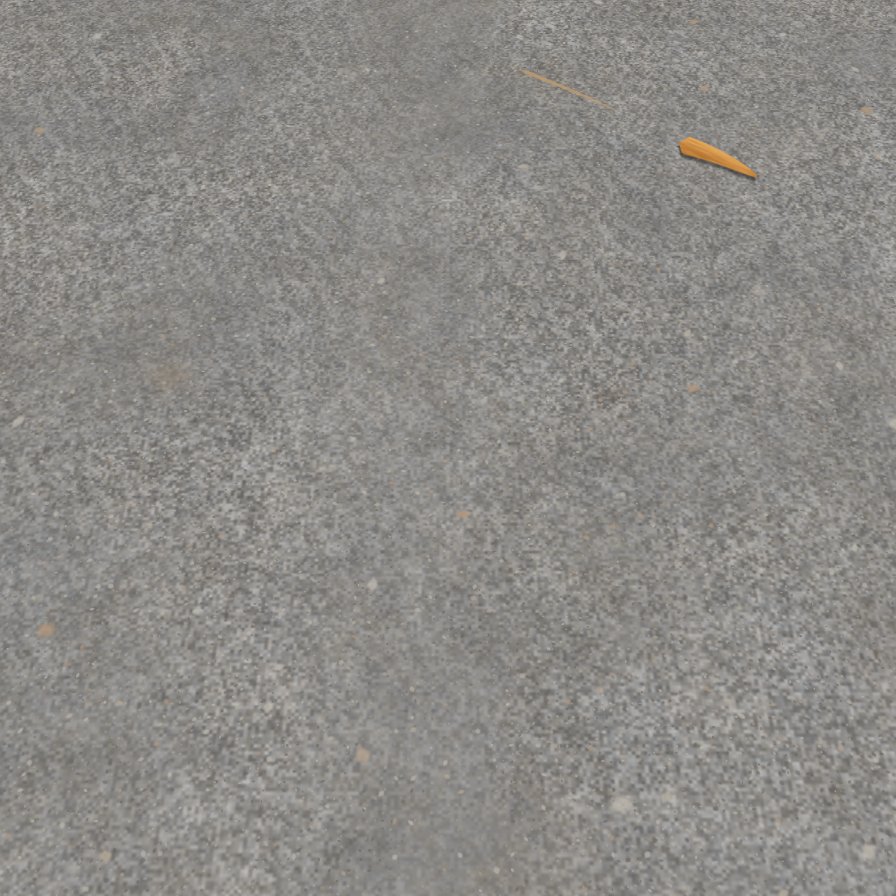
Reproduce this texture procedurally as a Shadertoy shader.

```glsl
// Worn grey asphalt receding upward, with pale grit, a dry leaf and a thin straw.

const vec3 ASPHALT = vec3(0.550, 0.542, 0.530);
const vec3 PALE_CHIP = vec3(0.75, 0.73, 0.69);
const vec3 TAN_CHIP = vec3(0.70, 0.59, 0.48);
const vec3 PIT = vec3(0.40, 0.385, 0.375);
const vec3 STAIN = vec3(0.53, 0.46, 0.39);
const vec3 LEAF_LIGHT = vec3(0.88, 0.65, 0.35);
const vec3 LEAF_DARK = vec3(0.69, 0.43, 0.17);
const vec3 STRAW = vec3(0.74, 0.61, 0.44);
const float HORIZON = 2.2;

float hash(vec2 p) {
    return fract(sin(dot(p, vec2(12.9898, 78.233))) * 43758.5453);
}

float noise(vec2 p) {
    vec2 i = floor(p), f = fract(p);
    f = f * f * (3.0 - 2.0 * f);
    float low = mix(hash(i), hash(i + vec2(1, 0)), f.x);
    float high = mix(hash(i + vec2(0, 1)), hash(i + vec2(1, 1)), f.x);
    return mix(low, high, f.y);
}

float fbm(vec2 p) {
    float sum = 0.0, weight = 0.5;
    for (int i = 0; i < 4; i++) {
        sum += weight * noise(p);
        p = mat2(1.6, 1.2, -1.2, 1.6) * p + 7.3;
        weight *= 0.5;
    }
    return sum / 0.9375;
}

mat2 rotation(float angle) {
    float c = cos(angle), s = sin(angle);
    return mat2(c, s, -s, c);
}

// One rough, randomly turned stone per cell: x = coverage, y = random tone
vec2 stones(vec2 p, float share, float size, float seed) {
    vec2 cell = floor(p), id = cell + seed;
    vec2 centre = 0.35 + 0.3 * vec2(hash(id + 3.1), hash(id + 8.7));
    vec2 q = rotation(6.283 * hash(id + 5.3)) * (fract(p) - centre);
    q.y *= 1.0 + 0.8 * hash(id + 2.9);
    float radius = size * mix(0.45, 1.0, hash(id + 6.1));
    float d = mix(length(q), abs(q.x) + abs(q.y), 0.4) - radius;
    float present = step(hash(id), share);
    return vec2(present * (1.0 - smoothstep(-0.5 * radius, 0.4 * radius, d)), hash(id + 4.4));
}

vec3 addStones(vec3 color, vec2 layer, float opacity) {
    vec3 stone = mix(PALE_CHIP, TAN_CHIP, smoothstep(0.55, 0.95, layer.y));
    return mix(color, stone, opacity * layer.x);
}

// Position along (x, 0..1) and across (y, canvas units) the line from a to b
vec2 alongLine(vec2 p, vec2 a, vec2 b) {
    vec2 axis = b - a, q = p - a;
    return vec2(dot(q, axis) / dot(axis, axis), (axis.x * q.y - axis.y * q.x) / length(axis));
}

// Coverage of a bent strip, tapering at both ends
float strip(vec2 q, float halfWidth, float bend, float blur) {
    float t = clamp(q.x, 0.0, 1.0);
    float taper = smoothstep(0.0, 0.12, t) * sqrt(1.0 - t);
    float d = abs(q.y + bend * sin(3.1416 * t)) - halfWidth * taper;
    float inside = step(0.0, q.x) * step(q.x, 1.0);
    return inside * (1.0 - smoothstep(-blur, blur, d));
}

vec3 asphalt(vec2 uv, vec2 ground) {
    float patches = fbm(ground * 5.0) - 0.5;
    float blotches = fbm(ground * 22.0 + 31.0) - 0.5;
    float worn = 1.0 - smoothstep(0.02, 0.16, abs(uv.x - 0.46 + 0.15 * patches));
    float rough = (1.0 - 0.35 * worn) * (1.0 + 1.2 * patches);

    // Fine grain, with a faint warm to cool drift
    float grain = 0.18 * (noise(ground * 215.0) - 0.5) + 0.10 * (noise(ground * 110.0 + 17.0) - 0.5);
    float tint = noise(ground * 120.0 + 57.0) - 0.5 + fbm(ground * 9.0 + 80.0) - 0.5;
    vec3 color = ASPHALT + grain * rough + 0.07 * patches + 0.09 * blotches;
    color += 0.02 * (0.5 - uv.y) + tint * vec3(0.016, 0.0, -0.02);

    // Dark pits gather in the rougher patches, grit lies everywhere
    float pits = stones(ground * 85.0, 0.28, 0.30, 11.0).x;
    color = mix(color, PIT, 0.55 * pits * clamp(rough - 2.0 * blotches, 0.0, 1.0));
    color = addStones(color, stones(ground * 105.0 + 0.4, 0.24, 0.30, 23.0), 0.45 * rough);
    color = addStones(color, stones(ground * 52.0 + 0.7, 0.14, 0.24, 37.0), 0.65);
    color = addStones(color, stones(ground * 17.0 + 0.2, 0.05, 0.24, 53.0), 0.75);

    float stain = 1.0 - smoothstep(0.0, 0.035, length((uv - vec2(0.19, 0.58)) * vec2(1.0, 1.4)));
    return mix(color, STAIN, 0.4 * stain);
}

void mainImage(out vec4 fragColor, in vec2 fragCoord) {
    vec2 uv = fragCoord / iResolution.xy;
    float pixel = 1.0 / iResolution.y;
    float depth = HORIZON - uv.y;
    vec2 ground = HORIZON * vec2(uv.x - 0.5, HORIZON) / depth;
    vec3 color = asphalt(uv, ground);

    // Straw
    vec2 straw = alongLine(uv, vec2(0.578, 0.923), vec2(0.690, 0.876));
    color = mix(color, STRAW, 0.85 * strip(straw, 0.0022, -0.001, pixel));

    // Leaf and its shadow
    vec2 leafStart = vec2(0.756, 0.841), leafEnd = vec2(0.845, 0.803);
    vec2 shadow = alongLine(uv + vec2(0.001, 0.004), leafStart, leafEnd);
    color *= 1.0 - 0.4 * strip(shadow, 0.011, -0.003, 0.002);
    vec2 leaf = alongLine(uv, leafStart, leafEnd);
    float streaks = noise(vec2(leaf.x * 6.0, leaf.y * 500.0));
    float lit = clamp(0.5 + 45.0 * leaf.y + 0.5 * (streaks - 0.5), 0.0, 1.0);
    color = mix(color, mix(LEAF_DARK, LEAF_LIGHT, lit), strip(leaf, 0.011, -0.003, pixel));

    fragColor = vec4(clamp(color, 0.0, 1.0), 1.0);
}
```
